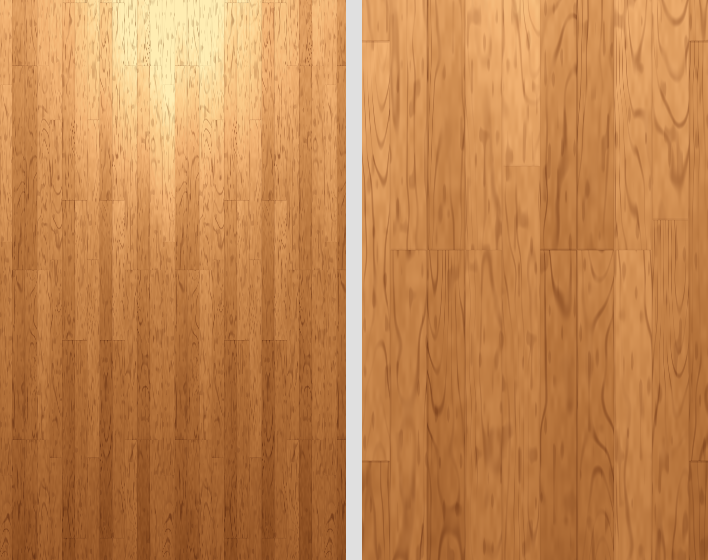
Left, the full canvas; right, a detail of the centre.
Reproduce this texture procedurally as a WebGL 1 fragment shader.

```glsl
precision highp float;
// Narrow strip parquet in honey wood, with fine broken grain, lit by a warm lamp from above.

uniform vec2 u_resolution;

// Layout: strips across the canvas, and strips before the pattern repeats
const float STRIPS = 27.75;
const float REPEAT = 13.0;
// Board ends, measured down from the top: first end, short gap, period
const vec3 ENDS_OUTER = vec3(0.117, 0.365, 0.668);
const vec3 ENDS_INNER = vec3(0.358, 0.250, 0.603);
const vec3 ENDS_LAST = vec3(0.151, 0.281, 0.698);
const float STAGGER = 0.144;
// Joints and grain, in strip widths
const float JOINT_WIDTH = 0.03;
const float RINGS = 8.0;
const float GRAIN_STRETCH = 0.13;
const vec3 GRAIN_STAIN = vec3(0.24, 0.33, 0.40);
const vec3 JOINT_STAIN = vec3(0.20, 0.27, 0.32);
// Light, in steps of the wood palette
const float LIGHT_BOTTOM = 0.0;
const float LIGHT_RISE = 2.65;
const float LAMP_POWER = 3.1;
const vec2 LAMP_SIZE = vec2(0.28, 0.33);
// Wood palette from shade to highlight
const vec3 SHADE = vec3(0.48, 0.25, 0.09);
const vec3 CHESTNUT = vec3(0.60, 0.35, 0.16);
const vec3 OAK = vec3(0.71, 0.45, 0.23);
const vec3 HONEY = vec3(0.83, 0.57, 0.33);
const vec3 AMBER = vec3(0.95, 0.70, 0.45);
const vec3 STRAW = vec3(0.99, 0.81, 0.55);
const vec3 GLARE = vec3(1.00, 0.93, 0.70);

float hash(vec2 p) {
  vec3 q = fract(p.xyx * 0.1031);
  q += dot(q, q.yzx + 33.33);
  return fract((q.x + q.y) * q.z);
}

float noise(vec2 p) {
  vec2 i = floor(p);
  vec2 f = fract(p);
  f = f * f * (3.0 - 2.0 * f);
  return mix(mix(hash(i), hash(i + vec2(1.0, 0.0)), f.x),
             mix(hash(i + vec2(0.0, 1.0)), hash(i + 1.0), f.x), f.y);
}

// Wood colour for a brightness of -1 (shade) to 5 (glare)
vec3 woodColor(float t) {
  vec3 c = mix(SHADE, CHESTNUT, clamp(t + 1.0, 0.0, 1.0));
  c = mix(c, OAK, clamp(t, 0.0, 1.0));
  c = mix(c, HONEY, clamp(t - 1.0, 0.0, 1.0));
  c = mix(c, AMBER, clamp(t - 2.0, 0.0, 1.0));
  c = mix(c, STRAW, clamp(t - 3.0, 0.0, 1.0));
  return mix(c, GLARE, clamp(t - 4.0, 0.0, 1.0));
}

// Board number (x) and distance to its nearest end (y)
vec2 boardAt(float depth, vec3 ends) {
  float q = (depth - ends.x) / ends.z;
  float n = floor(q);
  float f = (q - n) * ends.z;
  float edge = min(min(f, abs(f - ends.y)), ends.z - f);
  return vec2(2.0 * n + step(ends.y, f), edge);
}

// Thin dark growth rings: contours of a stretched noise field
float growthRings(vec2 p, vec2 seed) {
  vec2 q = vec2(p.x * 1.3, p.y * GRAIN_STRETCH) + seed;
  float field = noise(q) + 0.07 * noise(vec2(p.x * 3.0, p.y * 1.1) + seed);
  field += 0.6 * p.x * p.x;
  float ring = abs(2.0 * fract(field * RINGS) - 1.0);
  return smoothstep(0.66, 0.98, ring);
}

// Smooth dark line around zero distance
float jointLine(float gap, float soft) {
  return 1.0 - smoothstep(JOINT_WIDTH - 0.5 * soft, JOINT_WIDTH + 0.5 * soft, gap);
}

void main() {
  vec2 uv = gl_FragCoord.xy / u_resolution;
  float depth = 1.0 - uv.y;
  float along = STRIPS * u_resolution.y / u_resolution.x;
  float soft = max(STRIPS / u_resolution.x, 0.03);

  // Strip and board under this point; every third inner strip is staggered
  float s = uv.x * STRIPS;
  float strip = mod(floor(s) - 1.0, REPEAT);
  float third = mod(strip, 3.0);
  vec3 ends = (strip < 2.5 || strip > 8.5) ? ENDS_OUTER : ENDS_INNER;
  if (strip > 2.5 && strip < 8.5 && third < 0.5) ends.x -= STAGGER;
  if (strip > 11.5) ends = ENDS_LAST;
  vec2 board = boardAt(depth, ends);
  vec2 id = vec2(strip + 3.0, board.x + 17.0);
  vec2 seed = 40.0 * vec2(hash(id), hash(id + 51.7));
  vec2 p = vec2(fract(s) - 0.5, depth * along);

  // Every third strip is dark, and so is the first
  float dark = (strip < 0.5 || abs(third - 1.0) < 0.5) ? 1.0 : 0.0;
  float tone = mix(0.18, -0.38, dark) + 0.34 * (hash(id + 9.3) - 0.5);

  // Broken growth rings, short flecks and fine fibres
  float figure = mix(0.35, 0.75, hash(id + 23.1)) + 0.2 * dark;
  float patches = smoothstep(0.2, 0.7, noise(vec2(p.x * 2.0, p.y * 0.35) + seed.yx));
  float breaks = smoothstep(0.15, 0.6, noise(vec2(p.x * 4.0, p.y * 1.3) + seed.yx + 5.0));
  float rings = growthRings(p, seed) * figure * mix(0.25, 1.0, patches) * mix(0.35, 1.0, breaks);
  float flecks = smoothstep(0.74, 0.92, noise(vec2(p.x * 9.0, p.y * 1.6) + seed));
  float fibres = noise(vec2(p.x * 11.0, p.y * 2.6) + seed.yx) - 0.5;
  float cloud = noise(vec2(p.x * 1.5, p.y * 0.2) + seed + 7.0) - 0.5;

  // Faint joints between strips and at board ends
  float side = mod(floor(s + 0.5) - 1.0, REPEAT);
  float sideJoint = jointLine(0.5 - abs(p.x), soft) * mix(0.1, 0.65, hash(vec2(side, 71.0)));
  float endJoint = jointLine(board.y * along, soft) * mix(0.1, 0.6, hash(vec2(strip, 37.0)));

  // Lamp at the top centre over a vertical falloff
  vec2 lamp = vec2(uv.x - 0.5, depth) / LAMP_SIZE;
  float light = LIGHT_BOTTOM + LIGHT_RISE * uv.y + LAMP_POWER * exp(-dot(lamp, lamp));

  vec3 color = woodColor(light + tone + 0.45 * fibres + 0.35 * cloud);
  color *= 1.0 - GRAIN_STAIN * clamp(rings + 0.4 * flecks, 0.0, 1.0);
  color *= 1.0 - JOINT_STAIN * max(sideJoint, endJoint);
  gl_FragColor = vec4(color, 1.0);
}
```
